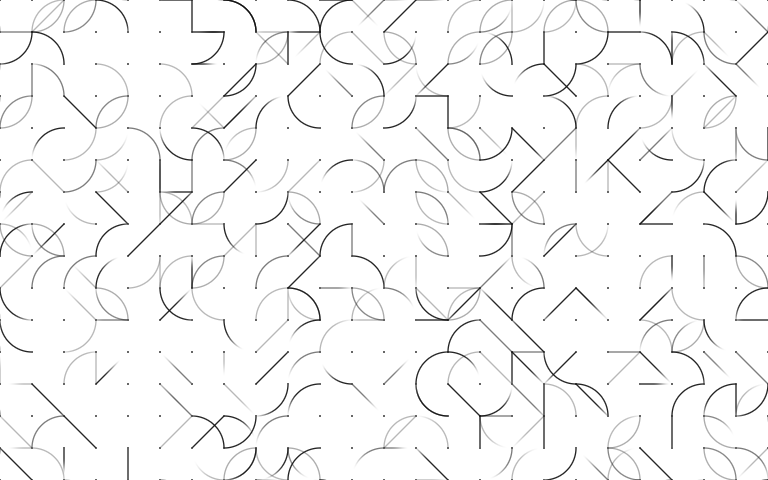
Give the GLSL for this pattern, as a WebGL 2 fragment shader.

```glsl
#version 300 es
precision highp float;

uniform vec2 u_resolution;
out vec4 fragColor;

const float ROWS = 15.0;
const float HALF_WIDTH = 0.021;
const float DOT_RADIUS = 0.03;
const float HALF_PI = 1.570796;
const vec3 PAPER = vec3(1.0);
const vec3 INK = vec3(0.07);

// Three random values from 0 to 1 for a cell and a seed
vec3 hash3(ivec2 cell, int seed) {
    uvec3 v = uvec3(ivec3(cell + 64, seed)) * 1664525u + 1013904223u;
    v.x += v.y * v.z; v.y += v.z * v.x; v.z += v.x * v.y;
    v ^= v >> 16u;
    v.x += v.y * v.z; v.y += v.z * v.x; v.z += v.x * v.y;
    return vec3(v >> 8u) / 16777216.0;
}

// Turns a point about the cell centre by whole quarter turns
vec2 quarterTurn(vec2 p, int turns) {
    vec2 c = p - 0.5;
    if ((turns & 1) == 1) c = vec2(-c.y, c.x);
    if ((turns & 2) == 2) c = -c;
    return c + 0.5;
}

// Both strokes return (distance, position along the stroke)
vec2 arcStroke(vec2 p) {
    float ends = min(length(p - vec2(1.0, 0.0)), length(p - vec2(0.0, 1.0)));
    float d = min(p.x, p.y) < 0.0 ? ends : abs(length(p) - 1.0);
    return vec2(d, clamp(atan(p.y, p.x + 1e-5) / HALF_PI, 0.0, 1.0));
}

vec2 lineStroke(vec2 p, vec2 tip) {
    float t = clamp(dot(p, tip) / dot(tip, tip), 0.0, 1.0);
    return vec2(length(p - tip * t), t);
}

float coverage(float d, float radius, float pixel) {
    return clamp((radius - d) / pixel + 0.5, 0.0, 1.0);
}

// Stroke opacity, dying away towards its far end
float strokeInk(vec2 stroke, float shade, float reach, float pixel) {
    float fade = 1.0 - smoothstep(reach - 0.55, reach, stroke.y);
    return coverage(stroke.x, HALF_WIDTH, pixel) * shade * fade;
}

float pickShade(float r) {
    return r < 0.5 ? 0.92 : (r < 0.68 ? 0.55 : 0.3);
}

float layerOver(float below, float above) {
    return 1.0 - (1.0 - below) * (1.0 - above);
}

// One random stroke of a cell: arc, leaf, diagonal, edge or nothing
float cellInk(vec2 local, ivec2 cell, int layer, float pixel) {
    vec3 form = hash3(cell, layer * 2 + 3);
    vec3 tone = hash3(cell, layer * 2 + 4);
    if (form.x > 0.52) return 0.0;

    vec2 p = quarterTurn(local, int(form.y * 4.0));
    if (form.z < 0.5) p = p.yx;
    float shade = pickShade(tone.x);
    float reach = mix(0.75, 1.7, tone.y);

    if (form.x > 0.41) return strokeInk(lineStroke(p, vec2(1.0, 0.0)), shade, reach, pixel);
    if (form.x > 0.28) return strokeInk(lineStroke(p, vec2(1.0)), shade, reach, pixel);

    bool leaf = tone.z < 0.22;
    if (leaf) shade = min(shade, 0.5);
    float ink = strokeInk(arcStroke(p), shade, reach, pixel);
    if (leaf) ink = layerOver(ink, strokeInk(arcStroke(1.0 - p), 0.35, 1.6, pixel));
    return ink;
}

void main() {
    float pixel = ROWS / u_resolution.y;
    vec2 grid = gl_FragCoord.xy * pixel;

    // Strokes of the four nearest cells, two layers each
    vec2 base = floor(grid - 0.5);
    float ink = 0.0;
    for (int i = 0; i < 4; i++) {
        vec2 cell = base + vec2(i & 1, i >> 1);
        for (int layer = 0; layer < 2; layer++) {
            ink = layerOver(ink, cellInk(grid - cell, ivec2(cell), layer, pixel));
        }
    }

    // Small dots on the grid crossings
    float dotDistance = length(grid - floor(grid + 0.5));
    ink = max(ink, 0.85 * coverage(dotDistance, DOT_RADIUS, pixel));

    fragColor = vec4(mix(PAPER, INK, ink), 1.0);
}
```
